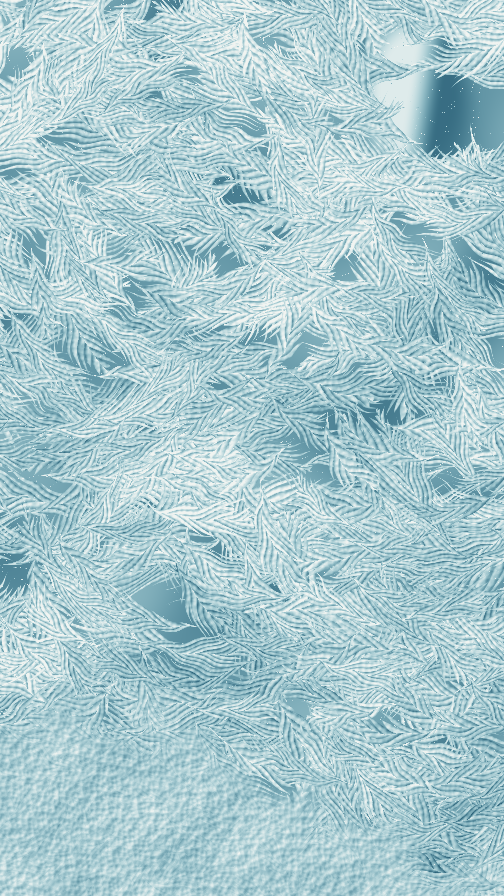
This texture is drawn by a Shadertoy shader. Its source:

```glsl
// Frost on a cold window: overlapping ice feathers over blue glass, with granular rime below.

vec4 hash4(vec2 p) {
    vec4 q = fract(p.xyxy * vec4(0.1031, 0.1030, 0.0973, 0.1099));
    q += dot(q, q.wzxy + 33.33);
    return fract((q.xxyz + q.yzzw) * q.zywx);
}

// Cellular noise: distance to the nearest scattered point
float crystals(vec2 p) {
    vec2 cell = floor(p);
    float nearest = 2.0;
    for (int j = -1; j <= 1; j++)
    for (int i = -1; i <= 1; i++) {
        vec2 id = cell + vec2(i, j);
        nearest = min(nearest, distance(p, id + hash4(id + 57.0).xy));
    }
    return nearest;
}

// Crystals lit from the upper left
float embossedCrystals(vec2 p) {
    return crystals(p) - crystals(p + vec2(-0.35, 0.35));
}

float waves(vec2 p) {
    return (sin(p.x * 1.3 + 1.7 * sin(p.y * 0.9)) + sin(p.y * 1.6 - p.x * 0.7 + 1.4 * sin(p.x * 1.1))) * 0.5;
}

// Clear pane at the upper right
float window(vec2 p) {
    return 1.0 - smoothstep(0.6, 1.15, length((p - vec2(0.465, 0.895)) / vec2(0.065, 0.1)));
}

// Bare glass: dark blue, with a soft light behind the clear pane
float glassTone(vec2 p) {
    float plain = 0.24 + 0.2 * waves(p * 17.0);
    float pane = mix(1.0, -0.05, smoothstep(0.455, 0.495, p.x + 0.15 * (0.9 - p.y)));
    return mix(plain, pane, window(p));
}

// Feather along x in -1..1; returns tone and coverage
vec2 feather(vec2 p, float barbCount, vec4 rnd) {
    p.y += (rnd.x - 0.5) * 0.8 * p.x * p.x;
    float side = p.y < 0.0 ? 7.0 : 0.0;
    float v = abs(p.y);
    float root = p.x - v * mix(1.7, 3.2, rnd.y);
    float barb = root * barbCount + side * 0.06;
    float f = fract(barb);
    vec4 own = hash4(vec2(floor(barb) + side * 9.0, rnd.z * 91.0));

    // Barbs taper to points, shorter toward the tip of the feather
    float reach = 0.4 * clamp(0.85 - root, 0.0, 1.0) * smoothstep(-0.95, -0.5, root) * (0.5 + 0.5 * own.x);
    float along = min(v / max(reach, 0.001), 2.0);
    float needle = 1.0 - abs(2.0 * f - 1.0);
    float cover = smoothstep(0.0, 0.35, needle + 0.3 - 1.3 * along * along);

    // One flank of every barb catches the light
    float lit = smoothstep(0.0, 0.6, f) * (1.0 - 0.6 * smoothstep(0.8, 1.0, f));
    float tone = 0.27 + 0.6 * lit + 0.28 * (own.y - 0.5) + 0.26 * (rnd.w - 0.5);
    tone += 0.15 * (1.0 - smoothstep(0.0, 0.03, v));
    return vec2(tone, cover);
}

void mainImage(out vec4 fragColor, in vec2 fragCoord) {
    vec2 uv = fragCoord / iResolution.y;
    float tone = glassTone(uv);

    // Slight ripples keep the feathers from looking ruled
    vec2 pos = uv + 0.0018 * sin(uv.yx * 140.0 + 2.0 * sin(uv * 63.0));
    float frosted = 0.0;

    // Layers of feathers, large ones first
    for (int layer = 0; layer < 7; layer++) {
        float size = mix(0.125, 0.06, float(layer) / 6.0);
        vec2 offset = vec2(3.7, 5.3) * float(layer + 1);
        vec2 grid = pos / size + offset;
        for (int j = -1; j <= 1; j++)
        for (int i = -1; i <= 1; i++) {
            vec2 id = floor(grid) + vec2(i, j);
            vec4 rnd = hash4(id + float(layer) * 31.0);
            vec4 look = hash4(id + float(layer) * 17.0 + 203.0);
            vec2 center = id + 0.1 + 0.8 * rnd.xy;
            vec2 home = (center - offset) * size;

            // Feathers leave gaps over the pane and in scattered hollows
            float bare = 0.2 + 0.75 * window(home) + 0.5 * smoothstep(0.3, 0.8, waves(home * 23.0 + 4.0));
            if (rnd.z < bare) continue;

            float angle = 0.9 * waves(home * 9.0) - 0.25 + 1.7 * (rnd.w - 0.5) + (look.x > 0.5 ? 3.14 : 0.0);
            vec2 dir = vec2(cos(angle), sin(angle));
            vec2 d = grid - center;
            vec2 ice = feather(vec2(dot(d, dir), dot(d, vec2(-dir.y, dir.x))), size * 72.0, look);
            tone = mix(tone, ice.x, ice.y * 0.93);
            frosted = max(frosted, ice.y);
        }
    }

    // Fine sparkle on the ice, brighter in drifts and toward the top
    float grain = embossedCrystals(uv * 170.0);
    float drift = 0.11 * waves(uv * 13.0 + 2.0) + 0.18 * (uv.y - 0.45);
    tone += frosted * (0.3 * grain + drift);

    // Granular rime in the lower left
    float rimeEdge = uv.y - 0.2 + 0.5 * max(uv.x - 0.16, 0.0) + 0.03 * waves(uv * 40.0);
    float rime = 1.0 - smoothstep(-0.04, 0.03, rimeEdge);
    float rimeTone = 0.68 + 0.4 * grain + 0.35 * embossedCrystals(uv * 75.0 + 9.0) + 0.1 * waves(uv * 35.0);
    tone = mix(tone, rimeTone, rime * 0.85);

    // Deep teal to icy white
    tone = clamp(tone, -0.12, 1.12);
    vec3 color = mix(vec3(0.25, 0.46, 0.54), vec3(0.87, 0.92, 0.92), tone);
    color.gb += 0.15 * tone * (1.0 - tone);
    fragColor = vec4(color, 1.0);
}
```
